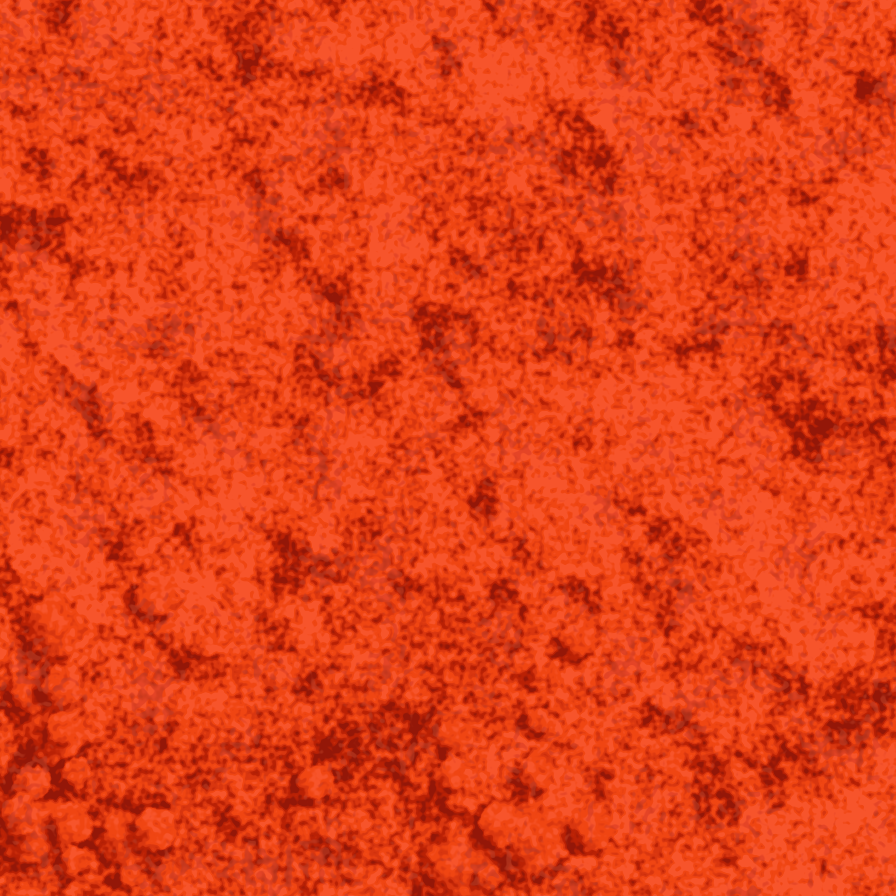
This texture is drawn by a Shadertoy shader. Its source:

```glsl
// Loose orange-red pigment powder: fine gradient-noise grains, darker slanting
// hollows, and a few rounded clods gathered along the lower edge.
// A single "tone" value (0 = average, in deviations) is built up, then coloured.

const vec3 DEEP_SHADE = vec3(0.58, 0.09, 0.03);
const vec3 RUST       = vec3(0.73, 0.13, 0.02);
const vec3 BRICK      = vec3(0.85, 0.21, 0.06);
const vec3 ORANGE     = vec3(0.94, 0.27, 0.07);
const vec3 HIGHLIGHT  = vec3(0.97, 0.33, 0.17);
const vec3 DUSTY      = vec3(0.80, 0.23, 0.13);

const float NOISE_GAIN = 4.7;              // scales gradient noise to unit deviation
const vec2 SLOPE_DIR = vec2(0.64, -0.77);  // the hollows run down to the right
const vec2 SHADOW_DIR = vec2(-0.75, -0.66);

// Integer hash of a lattice cell, giving two values in 0..1
vec2 hash2(vec2 cell, float seed) {
    uvec2 v = uvec2(ivec2(cell) + 4096) + uint(seed) * 977u;
    v = v * 1664525u + 1013904223u;
    v.x += v.y * 1664525u;
    v.y += v.x * 1664525u;
    v ^= v >> 16u;
    v.x += v.y * 1664525u;
    v.y += v.x * 1664525u;
    v ^= v >> 16u;
    return vec2(v & 65535u) / 65535.0;
}

float cornerSlope(vec2 cell, vec2 offset, float seed) {
    float angle = 6.2831853 * hash2(cell, seed).x;
    return dot(vec2(cos(angle), sin(angle)), offset);
}

// Gradient noise with quintic blending, scaled to unit deviation
float unitNoise(vec2 p, float seed) {
    vec2 i = floor(p), f = p - i, e = vec2(1.0, 0.0);
    vec2 u = f * f * f * (f * (f * 6.0 - 15.0) + 10.0);
    float low = mix(cornerSlope(i, f, seed), cornerSlope(i + e, f - e, seed), u.x);
    float high = mix(cornerSlope(i + e.yx, f - e.yx, seed),
                     cornerSlope(i + 1.0, f - 1.0, seed), u.x);
    return NOISE_GAIN * mix(low, high, u.y);
}

float softSpot(vec2 p, vec2 centre, vec2 size) {
    vec2 q = (p - centre) / size;
    return exp(-dot(q, q));
}

// Chance of finding a clod at a place
float clodDensity(vec2 p) {
    return 0.85 * softSpot(p, vec2(0.07, 0.09), vec2(0.16, 0.15))
         + 0.75 * softSpot(p, vec2(0.56, 0.12), vec2(0.12, 0.09));
}

// Turns the canvas so that x runs along the slope, with separate scales
vec2 alongSlope(vec2 p, vec2 scale) {
    return scale * vec2(dot(p, SLOPE_DIR), dot(p, vec2(-SLOPE_DIR.y, SLOPE_DIR.x)));
}

// Slanting hollows, broken up at the edges
float hollows(vec2 p) {
    float n = 0.8 * unitNoise(alongSlope(p, vec2(8.0, 15.0)), 3.0)
            + 0.6 * unitNoise(alongSlope(p, vec2(20.0, 30.0)), 4.0);
    return smoothstep(0.1, 2.2, n);
}

// Lays one layer of clods over state = (base tone, clod cover)
vec2 addClods(vec2 state, vec2 p, float cells, float seed) {
    vec2 g = p * cells, home = floor(g);
    float wobble = 0.025 * unitNoise(g * 2.5, seed) + 0.012 * unitNoise(g * 8.0, seed);
    for (int y = 1; y >= -1; y--)
    for (int x = -1; x <= 1; x++) {
        vec2 cell = home + vec2(x, y);
        vec2 place = hash2(cell, seed), kind = hash2(cell, seed + 1.0);
        vec2 centre = cell + 0.25 + 0.5 * place;
        if (kind.x > clodDensity(centre / cells)) continue;
        float radius = mix(0.24, 0.46, kind.y);
        vec2 q = g - centre;
        q.x *= mix(0.85, 1.2, place.y);
        // Cast shadow first, then the lit body on top of it
        float shade = 1.0 - smoothstep(-0.10, 0.20, length(q - 0.45 * radius * SHADOW_DIR) - radius);
        state.x = mix(state.x, -2.6, 0.85 * shade);
        float body = 1.0 - smoothstep(-0.05, 0.05, length(q) + wobble - radius);
        float facing = dot(q, SHADOW_DIR) / radius;
        float light = 0.55 - 1.9 * smoothstep(0.0, 1.1, facing);
        state = mix(state, vec2(light, 1.0), body);
    }
    return state;
}

// Tone to pigment colour
vec3 pigment(float tone) {
    vec3 c = mix(DEEP_SHADE, RUST, smoothstep(-2.4, -1.45, tone));
    c = mix(c, BRICK, smoothstep(-1.35, -0.65, tone));
    c = mix(c, ORANGE, smoothstep(-0.55, 0.15, tone));
    return mix(c, HIGHLIGHT, smoothstep(0.4, 1.15, tone));
}

void mainImage(out vec4 fragColor, in vec2 fragCoord) {
    vec2 p = fragCoord / iResolution.y;

    // Large relief: drifts, hollows, shaded bed around the clods, then the clods
    float bed = softSpot(p, vec2(0.08, 0.08), vec2(0.18, 0.13))
              + softSpot(p, vec2(0.38, 0.18), vec2(0.12, 0.05));
    float drift = 0.30 * unitNoise(alongSlope(p, vec2(4.0, 6.0)), 9.0)
                + 0.28 * unitNoise(p * 17.0, 10.0);
    vec2 relief = vec2(0.46 + drift - 1.9 * hollows(p) - 0.8 * bed, 0.0);
    relief = addClods(relief, p, 9.0, 11.0);
    relief = addClods(relief, p, 19.0, 21.0);

    // Grains, calmer on the compact clods
    float grain = 0.54 * unitNoise(p * 92.0, 5.0) + 0.43 * unitNoise(p * 155.0, 6.0)
                + 0.32 * unitNoise(p * 42.0, 7.0);
    float tone = relief.x + grain * mix(1.0, 0.6, relief.y);

    // Dusty flecks, denser in some places
    float dust = 0.75 * unitNoise(p * 110.0, 8.0) + 0.65 * unitNoise(p * 15.0, 12.0);
    vec3 dusty = DUSTY * (1.0 + 0.07 * clamp(tone, -2.0, 1.5));
    fragColor = vec4(mix(pigment(tone), dusty, 0.85 * smoothstep(0.9, 1.9, dust)), 1.0);
}
```
